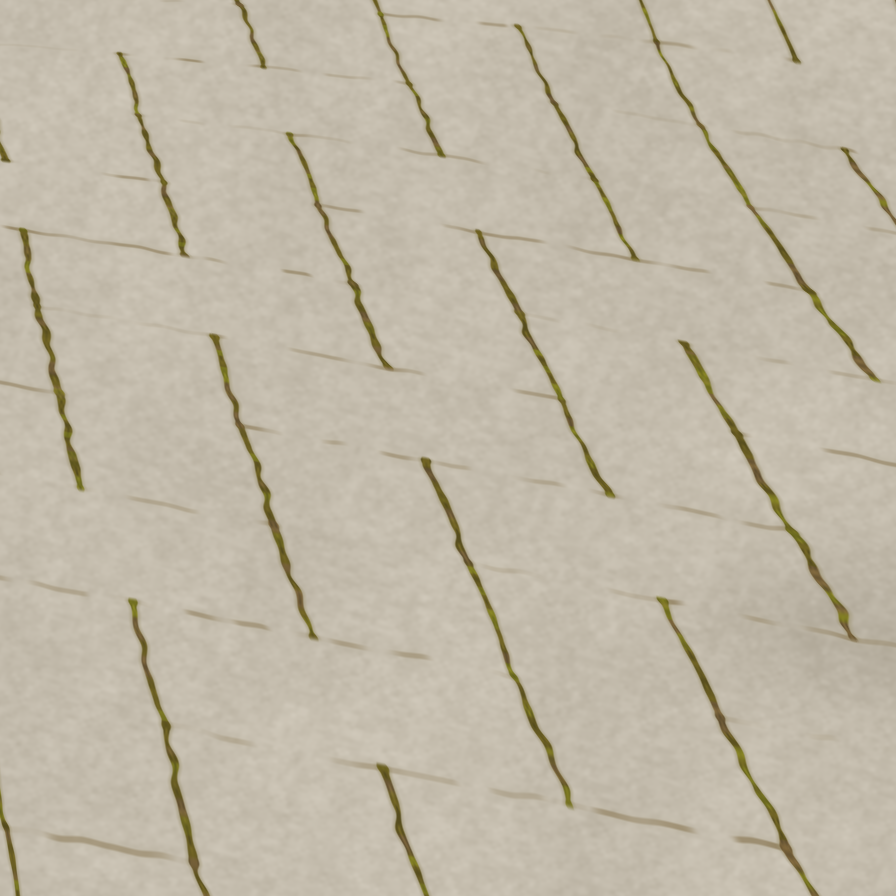
Reproduce this texture procedurally as a WebGL 1 fragment shader.

```glsl
precision highp float;
uniform vec2 u_resolution;

float hash(vec2 p) {
  p = fract(p * vec2(0.1031, 0.1173));
  p += dot(p, p.yx + 33.33);
  return fract((p.x + p.y) * p.x * 7.31);
}

float noise(vec2 p) {
  vec2 i = floor(p), f = fract(p);
  f = f * f * (3.0 - 2.0 * f);
  return mix(mix(hash(i), hash(i + vec2(1, 0)), f.x),
             mix(hash(i + vec2(0, 1)), hash(i + 1.0), f.x), f.y);
}

// Canvas position (y downwards) to paver units; z and w are the sizes of one unit on the canvas
vec4 pavingPlane(vec2 p) {
  vec2 q = p - vec2(0.134, 0.06);
  float slope = 0.2 - 0.15 * exp(-p.y / 0.208);
  float lean = 0.042 * q.x + 0.0215;
  float rowSize = 0.0656 + 0.042 * q.y - slope * lean;
  float v = (q.y - slope * q.x) / rowSize;
  float u = (q.x - v * lean) / 0.1615;
  // Uneven laying at the right and lower left
  u -= 0.045 * max(u - 3.0, 0.0) * max(v, 0.0);
  u -= 0.13 * smoothstep(7.0, 7.7, v - u) * (1.0 - smoothstep(0.4, 0.8, u))
     * (1.0 + 2.0 * max(-u - 1.0, 0.0));
  return vec4(u, v, 0.15 / (1.0 - 0.042 * v), rowSize);
}

// Herringbone joints: three units of moss, then one unit of unbroken stone
float mossRun(float column, float v) {
  float t = mod(v - column + step(4.5, column), 4.0);
  if (column == 4.0 && v < 0.5 && v > -1.05) t = 1.0;
  if (column < -1.5 && v > 8.0) t = 1.0;
  return 1.0 - smoothstep(2.98, 3.05, t) + smoothstep(3.95, 4.0, t);
}

void main() {
  vec2 p = gl_FragCoord.xy / u_resolution;
  p.y = 1.0 - p.y;
  float pixel = 1.0 / min(u_resolution.x, u_resolution.y);
  vec4 plane = pavingPlane(p);
  float u = plane.x, v = plane.y;

  // Sandy stone with soft mottling
  vec2 grain = vec2(p.x + 0.4 * p.y, p.y - 0.3 * p.x);
  float mottle = 0.45 * noise(grain * vec2(85, 120) + 40.0)
               + 0.3 * noise(grain * vec2(170, 210) + 90.0)
               + 0.25 * noise(grain * 28.0 + 20.0) - 0.5;
  vec3 color = vec3(0.77, 0.74, 0.68) + mottle * vec3(0.085, 0.088, 0.095);
  color += 0.025 * (noise(p * 6.0 + 12.0) - 0.5);
  color -= 0.045 * exp(-dot(p - vec2(0.95, 0.71), (p - vec2(0.95, 0.71)) * vec2(60, 160)));

  // Faint, broken cross joints
  float row = floor(v + 0.5);
  float cell = floor(u);
  float joined = step(2.5, mod(cell - row + 1.0, 4.0));
  float rowDist = abs(v - row + 0.035 * (noise(vec2(u * 7.0, row * 5.0 + 50.0)) - 0.5)) * plane.w;
  float strength = mix(0.1, 0.75, hash(vec2(cell + 17.0, row + 31.0)));
  float patches = smoothstep(0.3, 0.75, noise(vec2(u * 6.0 + 60.0, row * 9.0 + 70.0)));
  float nearMoss = 1.0 - smoothstep(0.02, 0.13, abs(u - floor(u + 0.5)));
  float faint = (1.0 - joined) * (strength * patches + 0.25 * nearMoss * strength);
  float thin = 0.0012 + 0.001 * p.y;
  float crack = 1.0 - smoothstep(thin - pixel, thin + pixel, rowDist);
  float rim = 1.0 - smoothstep(0.0, 0.008, rowDist);
  color = mix(color, vec3(0.73, 0.70, 0.62), rim * faint * 0.7);
  color = mix(color, vec3(0.51, 0.43, 0.28), crack * faint * 0.75);

  // Mossy long joints of varying width
  float column = floor(u + 0.5);
  float along = v * 5.0 + column * 13.0 + 100.0;
  float wobble = 0.035 * (noise(vec2(along * 1.3, 4.0)) - 0.5);
  float dist = abs(u - column + wobble) * plane.z;
  float run = mossRun(column, v);
  float halfWidth = 0.0039 * mix(0.6, 1.0, smoothstep(0.0, 0.4, p.y))
                  * mix(0.5, 1.25, noise(vec2(along * 1.7, 9.0)));
  halfWidth += 0.0015 * (1.0 - smoothstep(0.0, 0.05, abs(v - row)));
  float halo = run * (1.0 - smoothstep(halfWidth, halfWidth + 0.005, dist));
  float moss = run * (1.0 - smoothstep(halfWidth - 1.2 * pixel, halfWidth + pixel, dist));
  vec3 mossColor = mix(vec3(0.40, 0.35, 0.10), vec3(0.45, 0.36, 0.20),
                       smoothstep(0.45, 0.75, noise(vec2(along * 1.5, 22.0))));
  mossColor = mix(mossColor, vec3(0.48, 0.47, 0.10),
                  smoothstep(0.55, 0.85, noise(vec2(along * 2.1, 35.0))));
  mossColor *= mix(0.75, 1.1, noise(vec2(along * 4.0, dist * 400.0)));
  color = mix(color, vec3(0.62, 0.58, 0.44), halo * 0.5);
  color = mix(color, mossColor, moss * 0.92);

  gl_FragColor = vec4(color, 1.0);
}
```
